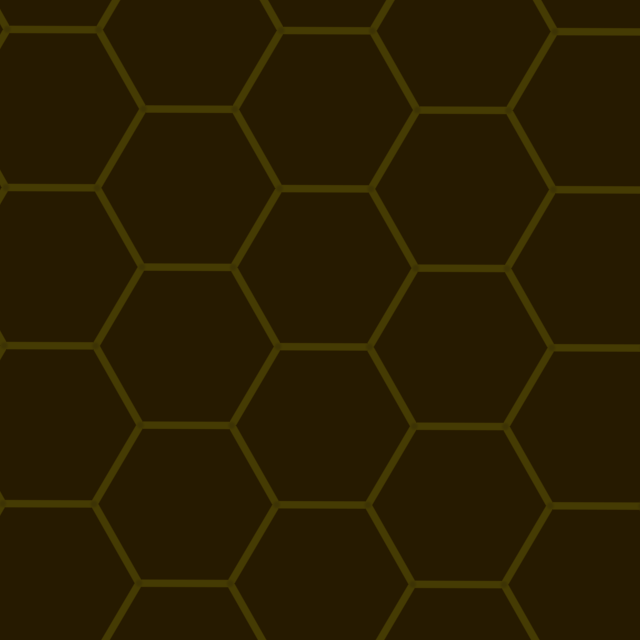
Give the GLSL for this pattern, as a Shadertoy shader.

```glsl
// Offset from the centre of the nearest flat-topped hexagon of height 1
vec2 hexOffset(vec2 p) {
    vec2 period = vec2(sqrt(3.0), 1.0);
    vec2 a = mod(p + 0.5 * period, period) - 0.5 * period;
    vec2 b = mod(p, period) - 0.5 * period;
    return dot(a, a) < dot(b, b) ? a : b;
}

// Distance from inside the hexagon to its border
float borderDistance(vec2 q) {
    q = abs(q);
    return 0.5 - max(q.y, dot(q, vec2(0.8660, 0.5)));
}

// Distance to the nearest corner of the hexagon
float cornerDistance(vec2 q) {
    q = abs(q);
    return min(distance(q, vec2(0.5774, 0.0)), distance(q, vec2(0.2887, 0.5)));
}

void mainImage(out vec4 fragColor, in vec2 fragCoord) {
    const float cellHeight = 0.247;
    vec2 uv = fragCoord / iResolution.y;

    // Slightly tilted honeycomb grid
    vec2 p = mat2(1.0, 0.004, -0.0095, 1.0) * (uv - vec2(0.507, 0.5816));
    vec2 q = hexOffset(p / cellHeight);
    float border = borderDistance(q) * cellHeight;
    float corner = cornerDistance(q) * cellHeight;

    // Soft-edged walls, a little darker where they join
    float soft = max(0.0014, 0.7 / iResolution.y);
    float wall = 1.0 - smoothstep(-soft, soft, border - 0.0058);
    float joint = 1.0 - smoothstep(0.002, 0.008, corner);

    vec3 wallColor = mix(vec3(0.27, 0.23, 0.01), vec3(0.24, 0.20, 0.015), joint);
    vec3 color = mix(vec3(0.15, 0.10, 0.0), wallColor, wall);
    fragColor = vec4(color, 1.0);
}
```
